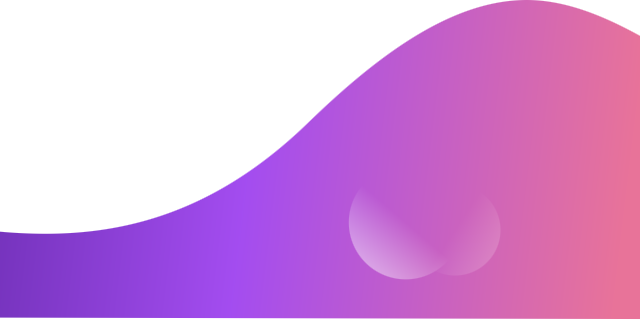
A WebGL 2 fragment shader for this background:

```glsl
#version 300 es
precision highp float;

uniform vec2 u_resolution;
out vec4 fragColor;

// Smooth coverage of a signed field, positive inside
float coverage(float field) {
    return clamp(field / max(fwidth(field), 1e-5) + 0.5, 0.0, 1.0);
}

// Cubic between points a and b with the given end slopes
float hermite(float x, vec2 a, vec2 b, float slopeA, float slopeB) {
    float span = b.x - a.x;
    float t = (x - a.x) / span;
    float s = 1.0 - t;
    return a.y * s * s * (1.0 + 2.0 * t) + b.y * t * t * (3.0 - 2.0 * t)
         + span * t * s * (slopeA * s - slopeB * t);
}

// Height of the wave crest line
float waveHeight(float x) {
    vec2 valley = vec2(0.143, 0.2695);
    vec2 middle = vec2(0.9635, 0.617);
    vec2 peak = vec2(1.646, 1.0);
    if (x < valley.x) return valley.y + 0.318 * (x - valley.x) * (x - valley.x);
    if (x < middle.x) return hermite(x, valley, middle, 0.0, 0.97);
    if (x < peak.x) return hermite(x, middle, peak, 0.97, 0.0);
    return hermite(x, peak, vec2(2.0, 0.888), 0.0, -0.55);
}

// Violet to pink sweep, leaning slightly to the right
vec3 waveColor(vec2 p) {
    float s = p.x - 0.12 * (p.y - 0.4);
    vec3 violet = vec2(0.64, 0.30).xyx + vec3(0.0, 0.0, 0.30);
    vec3 indigo = vec3(0.46, 0.20, 0.74);
    vec3 pink = vec3(0.91, 0.45, 0.60);
    vec3 left = mix(indigo, violet, clamp(s / 0.765, 0.0, 1.0));
    return mix(left, pink, clamp((s - 0.765) / 1.2, 0.0, 1.0));
}

// Opacity of a disc that fades in from its centre along a direction
float fadedDisc(vec2 p, vec2 center, float radius, vec2 direction) {
    vec2 q = p - center;
    float fade = clamp(dot(q, direction) / radius, 0.0, 1.0);
    return fade * coverage(radius - length(q));
}

void main() {
    vec2 p = gl_FragCoord.xy / u_resolution.y;
    vec3 color = waveColor(p);

    // Translucent bubbles
    float smallDisc = fadedDisc(p, vec2(1.422, 0.281), 0.142, vec2(0.84, -0.55));
    float largeDisc = fadedDisc(p, vec2(1.268, 0.305), 0.178, vec2(-0.65, -0.76));
    color = mix(color, vec3(1.0), 0.17 * smallDisc);
    color = mix(color, vec3(1.0), 0.44 * largeDisc);

    // White above the wave and in a thin sliver below it
    float top = coverage(waveHeight(p.x) - p.y);
    float bottom = coverage(p.y - mix(0.0075, 0.003, p.x * 0.5));
    fragColor = vec4(mix(vec3(1.0), color, top * bottom), 1.0);
}
```
